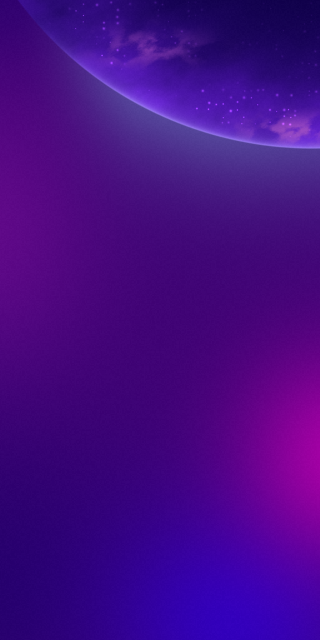
Reproduce this background procedurally as a Shadertoy shader.

```glsl
// Violet night sky with soft colour glows below the lit rim of a large planet.

// Lengths are in canvas widths; the canvas is 1 wide and 2 high.
#define PLANET_CENTER vec2(0.977, 2.682)
#define PLANET_RADIUS 1.146
#define HALO_WIDTH 0.17
#define HALO_STRENGTH 0.72
#define RIM_WIDTH 0.009
#define CLOUD_SCALE 7.0
#define LIGHT_CELLS 48.0
#define GRAIN_CELLS 256.0
#define GRAIN_AMOUNT 0.014

const vec3 VIOLET    = vec3(0.245, 0.012, 0.455);
const vec3 PLUM      = vec3(0.375, 0.035, 0.535);
const vec3 MAGENTA   = vec3(0.680, 0.000, 0.660);
const vec3 BLUE      = vec3(0.190, 0.000, 0.740);
const vec3 INDIGO    = vec3(0.140, 0.000, 0.420);
const vec3 HALO      = vec3(0.360, 0.370, 0.660);
const vec3 NIGHT     = vec3(0.050, 0.000, 0.270);
const vec3 LIT_LAND  = vec3(0.350, 0.090, 0.760);
const vec3 RIM       = vec3(0.600, 0.480, 0.950);
const vec3 PINK_DUST = vec3(0.640, 0.300, 0.740);

float hash(vec2 p) {
    vec3 q = fract(p.xyx * 0.1031);
    q += dot(q, q.yzx + 33.33);
    return fract((q.x + q.y) * q.z);
}

float noise(vec2 p) {
    vec2 i = floor(p), f = fract(p);
    f = f * f * (3.0 - 2.0 * f);
    return mix(mix(hash(i), hash(i + vec2(1, 0)), f.x),
               mix(hash(i + vec2(0, 1)), hash(i + vec2(1, 1)), f.x), f.y);
}

float fbm(vec2 p) {
    float sum = 0.0, weight = 0.5;
    for (int i = 0; i < 5; i++) {
        sum += weight * noise(p);
        p = mat2(1.6, 1.2, -1.2, 1.6) * p + 7.3;
        weight *= 0.5;
    }
    return sum;
}

// Soft elliptical spot, 1 at its center
float spot(vec2 p, vec2 center, vec2 size) {
    vec2 d = (p - center) / size;
    return exp(-dot(d, d));
}

vec3 skyColor(vec2 p) {
    vec3 color = mix(VIOLET, PLUM, spot(p, vec2(-0.04, 1.27), vec2(0.34, 0.48)));
    color = mix(color, INDIGO, 0.9 * spot(p, vec2(-0.05, 0.15), vec2(0.55, 0.52)));
    color = mix(color, BLUE, spot(p, vec2(0.74, 0.06), vec2(0.40, 0.36)));
    return mix(color, MAGENTA, 0.95 * spot(p, vec2(1.08, 0.57), vec2(0.32, 0.33)));
}

// Small lights jittered inside the cells of a grid
float cityLights(vec2 p) {
    vec2 cell = floor(p * LIGHT_CELLS), local = fract(p * LIGHT_CELLS);
    vec2 center = 0.25 + 0.5 * vec2(hash(cell), hash(cell + 41.7));
    float size = mix(0.08, 0.20, hash(cell + 13.1));
    float present = step(0.72, hash(cell + 87.3));
    return present * exp(-pow(length(local - center) / size, 2.0));
}

vec3 planetColor(vec2 p, float depth) {
    // Daylight fades inward and toward the upper left end of the rim
    float along = smoothstep(0.08, 0.42, p.x);
    float daylight = exp(-pow(depth / 0.23, 1.5)) * mix(0.5, 1.0, along);
    vec2 q = mat2(0.9, -0.35, 0.35, 0.9) * p * vec2(1.0, 1.6);
    float land = fbm(q * CLOUD_SCALE);
    vec3 color = mix(NIGHT, LIT_LAND, daylight * (0.55 + 0.9 * land));

    // Pink dust gathers in two drifting patches
    float patches = spot(p, vec2(0.93, 1.59), vec2(0.16, 0.045))
                  + 0.7 * spot(p, vec2(0.46, 1.85), vec2(0.15, 0.05));
    float dust = smoothstep(0.40, 0.70, fbm(q * 17.0 + 5.0));
    color = mix(color, PINK_DUST, 0.85 * dust * patches);

    float towns = smoothstep(0.38, 0.65, fbm(p * 9.0 + 2.0));
    float band = smoothstep(0.02, 0.07, depth) * exp(-depth * 6.0);
    color += PINK_DUST * cityLights(p) * towns * band * 1.1;

    // Thin bright rim with a wider haze inside it
    float rim = 0.75 * exp(-depth / RIM_WIDTH) + 0.32 * exp(-depth / 0.045);
    return mix(color, RIM, min(rim, 1.0) * smoothstep(0.05, 0.45, p.x));
}

void mainImage(out vec4 fragColor, in vec2 fragCoord) {
    float pixel = 2.0 / iResolution.y;
    vec2 p = fragCoord * pixel;
    float altitude = length(p - PLANET_CENTER) - PLANET_RADIUS;

    // Sky and the air glow outside the rim
    vec3 sky = skyColor(p);
    float height = max(altitude, 0.0);
    float glow = exp(-pow(height / HALO_WIDTH, 1.3));
    glow *= smoothstep(0.02, 0.45, p.x) * mix(1.0, 0.85, smoothstep(0.6, 1.0, p.x));
    sky = mix(sky, HALO, HALO_STRENGTH * glow);
    sky = mix(sky, INDIGO, 0.6 * spot(p, vec2(0.02, 2.05), vec2(0.25, 0.22)));

    // Planet in front, then fine grain
    vec3 planet = planetColor(p, max(-altitude, 0.0));
    float edge = max(pixel, 0.003);
    vec3 color = mix(planet, sky, smoothstep(-edge, edge, altitude));
    color += GRAIN_AMOUNT * (hash(floor(p * GRAIN_CELLS)) - 0.5);
    fragColor = vec4(clamp(color, 0.0, 1.0), 1.0);
}
```
